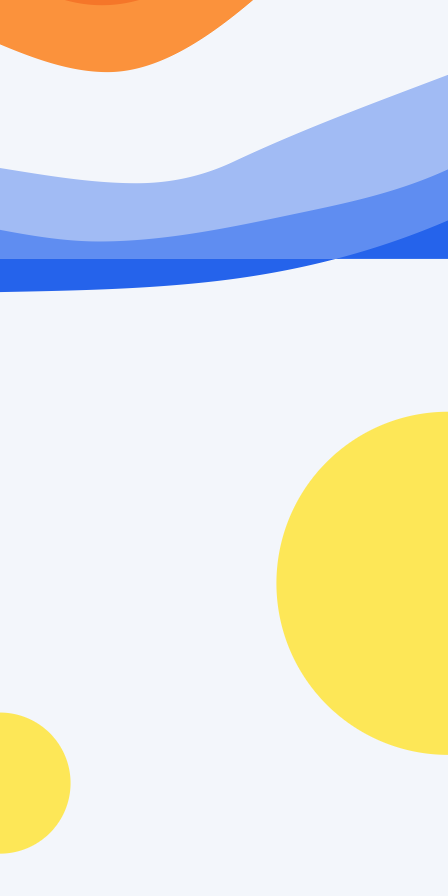
Give the GLSL for this background, as a WebGL 1 fragment shader.

```glsl
precision highp float;
// Flat abstract background: an orange blob and layered blue waves at the top,
// two yellow discs cut off by the sides below. Wave edges are chains of cubic
// Hermite segments; all lengths are in canvas widths, measured from the top left.

uniform vec2 u_resolution;

#define PAPER vec3(0.953, 0.965, 0.984)
#define YELLOW vec3(0.992, 0.906, 0.341)
#define ORANGE vec3(0.984, 0.573, 0.235)
#define DEEP_ORANGE vec3(0.961, 0.463, 0.161)
#define PALE_BLUE vec3(0.631, 0.733, 0.957)
#define MID_BLUE vec3(0.373, 0.553, 0.945)
#define DEEP_BLUE vec3(0.145, 0.388, 0.922)
#define WAVE_FLOOR 0.5776
#define LARGE_DISC vec3(1.0, 1.302, 0.383)
#define SMALL_DISC vec3(0.0, 1.748, 0.1575)

// Antialiased coverage of a signed distance, negative inside
float cover(float dist) {
  return clamp(0.5 - dist * u_resolution.x, 0.0, 1.0);
}

// Coverage of the strip between two depths
float strip(float depth, float top, float bottom) {
  return cover(max(top - depth, depth - bottom));
}

// Cubic between two knots, each holding (x, depth, slope)
float segment(float x, vec3 a, vec3 b) {
  float span = b.x - a.x;
  float t = (x - a.x) / span;
  float s = t * t * (3.0 - 2.0 * t);
  float u = 1.0 - t;
  return mix(a.y, b.y, s) + span * t * u * (a.z * u - b.z * t);
}

// Two joined segments
float bend(float x, vec3 a, vec3 b, vec3 c) {
  return x < b.x ? segment(x, a, b) : segment(x, b, c);
}

float paleEdge(float x) {
  vec3 trough = vec3(0.305, 0.409, 0.0);
  if (x < trough.x) return segment(x, vec3(0.0, 0.375, 0.16), trough);
  return bend(x, trough, vec3(0.521, 0.361, -0.47), vec3(1.0, 0.167, -0.38));
}

float midEdge(float x) {
  vec3 trough = vec3(0.221, 0.539, 0.0);
  if (x < trough.x) return segment(x, vec3(0.0, 0.513, 0.19), trough);
  return bend(x, trough, vec3(0.651, 0.479, -0.21), vec3(1.0, 0.378, -0.46));
}

float deepEdge(float x) {
  return bend(x, vec3(0.0, 0.652, -0.02), vec3(0.469, 0.629, -0.11), vec3(1.0, 0.492, -0.43));
}

float blobEdge(float x) {
  return bend(x, vec3(0.0, 0.099, 0.42), vec3(0.24, 0.161, 0.0), vec3(0.565, 0.0, -0.85));
}

float blobCoreEdge(float x) {
  float across = (x - 0.2275) / 0.083;
  return 0.0117 * (1.0 - across * across);
}

float disc(vec2 p, vec3 circle) {
  return cover(length(p - circle.xy) - circle.z);
}

void main() {
  vec2 p = vec2(gl_FragCoord.x, u_resolution.y - gl_FragCoord.y) / u_resolution.x;
  vec3 color = PAPER;

  // Discs
  color = mix(color, YELLOW, max(disc(p, LARGE_DISC), disc(p, SMALL_DISC)));

  // Waves: the deepest one fills the gap between its edge and the floor line
  float deep = deepEdge(p.x);
  color = mix(color, PALE_BLUE, strip(p.y, paleEdge(p.x), WAVE_FLOOR));
  color = mix(color, MID_BLUE, strip(p.y, midEdge(p.x), WAVE_FLOOR));
  color = mix(color, DEEP_BLUE, strip(p.y, min(deep, WAVE_FLOOR), max(deep, WAVE_FLOOR)));

  // Blob hanging from the top
  color = mix(color, ORANGE, cover(p.y - blobEdge(p.x)));
  color = mix(color, DEEP_ORANGE, cover(p.y - blobCoreEdge(p.x)));

  gl_FragColor = vec4(color, 1.0);
}
```
